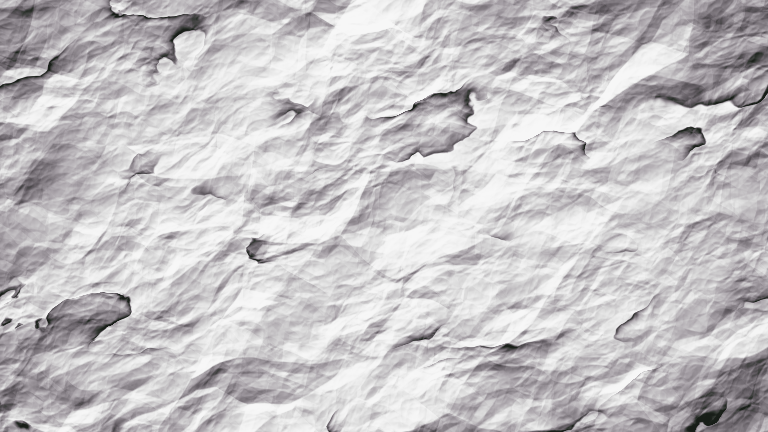
A Shadertoy shader for this texture:

```glsl
#define FACET_SCALE 4.5
#define RELIEF 0.15
#define PAPER_TONE 0.93
#define WHITE_LIMIT 0.97
#define VIGNETTE 0.22
#define FOLD_DEPTH 0.62
#define FOLD_WIDTH 0.045
#define GRAIN 0.035
#define LIGHT_STEP 0.004

const vec2 ALONG = vec2(0.906, 0.423);    // main direction of the folds
const vec2 ACROSS = vec2(-0.423, 0.906);  // light comes across them
const mat2 TURN = mat2(0.737, 0.676, -0.676, 0.737);

vec3 hash3(vec2 cell) {
    vec3 q = fract(cell.xyx * vec3(0.1031, 0.1030, 0.0973));
    q += dot(q, q.yxz + 33.33);
    return fract((q.xxy + q.yzz) * q.zyx);
}

float gradientNoise(vec2 p) {
    vec2 i = floor(p), f = p - i;
    vec2 u = f * f * f * (f * (f * 6.0 - 15.0) + 10.0);
    vec2 e = vec2(1.0, 0.0);
    float a = dot(hash3(i).xy * 2.0 - 1.0, f);
    float b = dot(hash3(i + e.xy).xy * 2.0 - 1.0, f - e.xy);
    float c = dot(hash3(i + e.yx).xy * 2.0 - 1.0, f - e.yx);
    float d = dot(hash3(i + e.xx).xy * 2.0 - 1.0, f - e.xx);
    return mix(mix(a, b, u.x), mix(c, d, u.x), u.y);
}

// Flat facets: the difference of two squared distances is linear,
// and a random sign per cell turns it into a bump or a dent.
float facets(vec2 p) {
    vec2 cell = floor(p), f = p - cell;
    float nearest = 9.0, second = 9.0, tilt = 0.0;
    for (int y = -1; y <= 1; y++)
    for (int x = -1; x <= 1; x++) {
        vec2 o = vec2(x, y);
        vec3 rnd = hash3(cell + o + 57.0);
        vec2 r = o + 0.1 + 0.8 * rnd.xy - f;
        float d = dot(r, r);
        if (d < nearest) {
            second = nearest;
            nearest = d;
            tilt = rnd.z * 2.0 - 1.0;
        } else second = min(second, d);
    }
    return tilt * (second - nearest);
}

float paperHeight(vec2 p) {
    p += 0.035 * vec2(gradientNoise(p * 5.0), gradientNoise(p * 5.0 + 31.7));
    p += 0.010 * vec2(gradientNoise(p * 15.0 + 8.3), gradientNoise(p * 15.0 + 71.1));
    vec2 q = vec2(dot(p, ALONG) * 0.8, dot(p, ACROSS) * 1.15);
    float height = 0.0, scale = FACET_SCALE, weight = 0.55;
    for (int i = 0; i < 4; i++) {
        height += weight / scale * facets(q * scale + 13.0);
        // wandering sharp creases between the facets
        height -= 0.7 * weight / scale * abs(gradientNoise(q * scale * 1.5 + 40.0));
        q = TURN * q;
        scale *= 2.0;
        weight *= 0.83;
    }
    return height;
}

// Deep folds: x = shadow on the upper side, y = lit lower lip
vec2 deepFolds(vec2 p, float height) {
    vec2 folds = vec2(0.0);
    for (int i = 0; i < 2; i++) {
        float scale = 1.0 + 0.9 * float(i);
        vec2 seed = vec2(5.3, 17.6) * float(i + 1);
        vec2 q = vec2(dot(p, ALONG) * 1.5, dot(p, ACROSS) * 3.8) * scale;
        float n = gradientNoise(q + seed) + 1.8 * scale * height;
        float reach = smoothstep(0.02, 0.30, gradientNoise(p * 2.4 * scale + seed.yx));
        float upper = smoothstep(-0.010, 0.008, n);
        float above = max(n, 0.0), below = max(-n, 0.0);
        float shade = exp(-above / FOLD_WIDTH) + 0.25 * exp(-above / (6.0 * FOLD_WIDTH));
        folds += reach * vec2(upper * shade, (1.0 - upper) * exp(-below / 0.06));
    }
    return folds;
}

void mainImage(out vec4 fragColor, in vec2 fragCoord) {
    vec2 uv = fragCoord / iResolution.xy;
    vec2 p = fragCoord / iResolution.y + 3.0;

    // slope towards the light
    float height = paperHeight(p);
    float slope = (paperHeight(p + LIGHT_STEP * ACROSS) - height) / LIGHT_STEP;
    float strength = 1.0 + 0.7 * gradientNoise(p * 3.0 + 90.0);

    // tone of the sheet
    vec2 offset = (uv - 0.5) * vec2(2.0, 1.6);
    float tone = PAPER_TONE - RELIEF * strength * slope;
    tone += 0.10 * gradientNoise(p * 2.5 + 60.0);
    tone -= VIGNETTE * pow(dot(offset, offset), 1.2);
    vec2 folds = deepFolds(p, height);
    tone += 0.12 * folds.y - FOLD_DEPTH * folds.x;
    tone += GRAIN * gradientNoise(p * 130.0);

    // soft limits for white and black
    tone = WHITE_LIMIT - log(1.0 + exp((WHITE_LIMIT - tone) * 14.0)) / 14.0;
    tone = max(tone, 0.10 + 0.15 * max(tone, 0.0));

    // violet greys and greenish shadows
    float violet = smoothstep(0.20, 0.40, tone) * (1.0 - smoothstep(0.60, 0.90, tone));
    float green = 1.0 - smoothstep(0.16, 0.34, tone);
    vec3 color = vec3(tone) + vec3(0.012, -0.012, 0.013) * violet;
    color += vec3(-0.010, 0.012, -0.010) * green;
    fragColor = vec4(clamp(color, 0.0, 1.0), 1.0);
}
```
